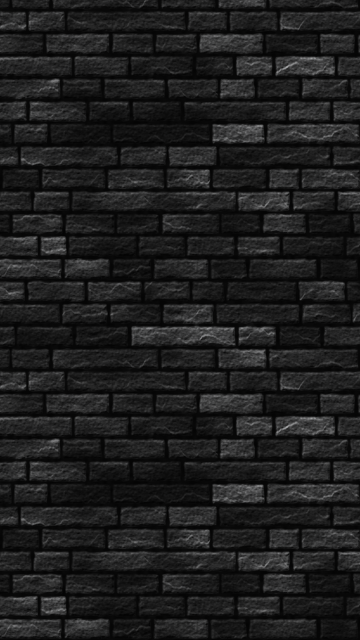
This texture is drawn by a Shadertoy shader. Its source:

```glsl
const float ROWS_PER_TILE = 16.0;   // courses in one tile, which spans the canvas width
const float BRICK_PITCH = 2.29;     // mean joint spacing, in course heights
const float JOINT_JITTER = 0.55;    // sideways shift of joints, in pitches
const float MERGE_CHANCE = 0.11;    // share of joints left out, giving long bricks
const float JOINT_WIDTH = 0.15;
const float CORNER_RADIUS = 0.07;
const float EDGE_SOFTNESS = 0.05;
const float EDGE_WOBBLE = 0.07;
const float LEDGE_CHANCE = 0.65;    // share of bricks with a split face
const float LEDGE_HEIGHT = 0.22;
const float BEVEL_HEIGHT = 0.16;
const float RELIEF_GAIN = 5.5;
const float RELIEF_STEP = 0.06;
const vec2 LIGHT_DIR = vec2(-0.4, 0.92);
const vec3 MORTAR_COLOR = vec3(0.027);
const vec3 DARK_BRICK = vec3(0.078);
const vec3 PALE_BRICK = vec3(0.205, 0.206, 0.208);

float hash(vec2 p) {
    vec3 q = fract(vec3(p.xyx) * 0.1031);
    q += dot(q, q.yzx + 33.33);
    return fract((q.x + q.y) * q.z);
}

float noise(vec2 p) {
    vec2 cell = floor(p), f = fract(p);
    f = f * f * (3.0 - 2.0 * f);
    return mix(mix(hash(cell), hash(cell + vec2(1, 0)), f.x),
               mix(hash(cell + vec2(0, 1)), hash(cell + vec2(1, 1)), f.x), f.y);
}

float fbm(vec2 p) {
    float sum = 0.0, amplitude = 0.5;
    for (int octave = 0; octave < 4; octave++) {
        sum += amplitude * noise(p);
        p = mat2(1.6, 1.2, -1.2, 1.6) * p + 7.3;
        amplitude *= 0.5;
    }
    return sum;
}

// Left and right joints enclosing x in a course
vec2 brickSpan(float x, float row) {
    vec2 span = vec2(-1e3, 1e3);
    float nearest = floor(x / BRICK_PITCH);
    for (float k = -5.0; k <= 5.0; k++) {
        float i = nearest + k;
        if (hash(vec2(i, row + 40.0)) < MERGE_CHANCE) continue;
        float shift = 0.5 * mod(row, 2.0) + JOINT_JITTER * (hash(vec2(i, row)) - 0.5);
        float joint = (i + shift) * BRICK_PITCH;
        if (joint <= x) span.x = max(span.x, joint);
        else span.y = min(span.y, joint);
    }
    return span;
}

// Signed distance to the worn outline of a brick
float brickDistance(vec2 p, vec2 span, float row) {
    vec2 center = vec2(0.5 * (span.x + span.y), row + 0.5);
    vec2 halfSize = 0.5 * (vec2(span.y - span.x, 1.0) - JOINT_WIDTH);
    vec2 q = abs(p - center) - halfSize + CORNER_RADIUS;
    float box = length(max(q, 0.0)) + min(max(q.x, q.y), 0.0) - CORNER_RADIUS;
    return box + EDGE_WOBBLE * (noise(p * 4.0) - 0.5);
}

// Rough stone with a rounded rim and a jagged split
float surfaceHeight(vec2 p, vec2 span, float row, float id) {
    float rough = 0.42 * fbm(p * vec2(2.4, 4.0)) + 0.09 * noise(p * mat2(9, 5, -5, 9));
    float rim = smoothstep(0.0, 0.12, -brickDistance(p, span, row));
    float splitY = row + 0.3 + 0.4 * fract(id * 7.0)
                 + 1.1 * (fbm(vec2(p.x * 1.3, row * 7.0)) - 0.47);
    float ledge = step(id, LEDGE_CHANCE) * smoothstep(0.06, -0.06, p.y - splitY);
    return rough + BEVEL_HEIGHT * rim + LEDGE_HEIGHT * ledge * noise(p * 1.7 + 20.0) * 1.6;
}

void mainImage(out vec4 fragColor, in vec2 fragCoord) {
    vec2 p = fragCoord / iResolution.x * ROWS_PER_TILE;
    float pixel = ROWS_PER_TILE / iResolution.x;
    p.y = mod(p.y, ROWS_PER_TILE);
    float row = floor(p.y);
    vec2 span = brickSpan(p.x, row);
    float id = hash(vec2(span.x * 3.7, row + 11.0));

    // Tone of each brick, with broad and small stains
    float paleness = pow(hash(vec2(span.y * 5.3, row + 70.0)), 1.6);
    float stain = mix(0.6, 1.4, noise(p * vec2(0.8, 1.5) + 9.0));
    float broad = mix(0.7, 1.3, noise(p * vec2(0.15, 0.3) + 3.0));
    vec3 face = mix(DARK_BRICK, PALE_BRICK, paleness) * stain * broad;

    // Light raking from above
    float slope = surfaceHeight(p, span, row, id)
                - surfaceHeight(p + LIGHT_DIR * RELIEF_STEP, span, row, id);
    face *= 1.0 + clamp(RELIEF_GAIN * slope, -0.75, 1.6);
    face *= mix(0.8, 1.2, noise(p * 13.0));

    // Recessed joints
    float soft = max(EDGE_SOFTNESS, pixel);
    float mask = smoothstep(soft, -soft, brickDistance(p, span, row));
    vec3 mortar = MORTAR_COLOR * mix(0.6, 1.4, noise(p * 6.0));
    fragColor = vec4(mix(mortar, face, mask), 1.0);
}
```
